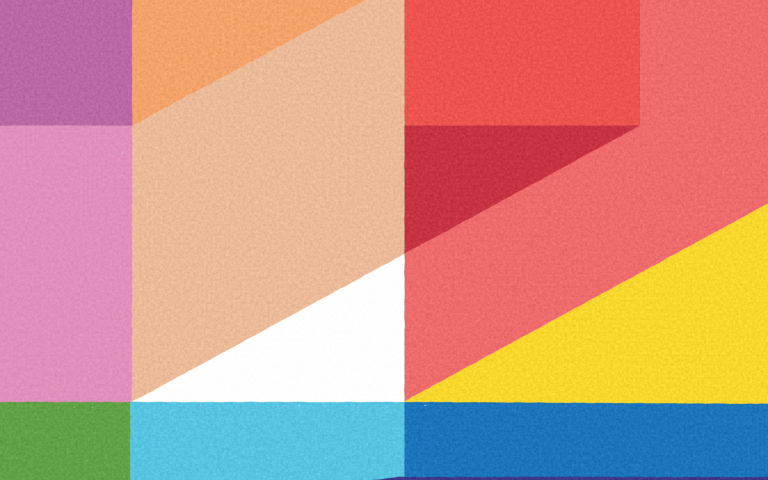
This background is drawn by a WebGL 1 fragment shader. Its source:

```glsl
precision highp float;

uniform vec2 u_resolution;

const vec3 PURPLE = vec3(0.73, 0.41, 0.645);
const vec3 PINK = vec3(0.88, 0.56, 0.735);
const vec3 GREEN = vec3(0.375, 0.635, 0.27);
const vec3 ORANGE = vec3(0.95, 0.635, 0.415);
const vec3 TAN = vec3(0.92, 0.73, 0.60);
const vec3 WHITE = vec3(0.995);
const vec3 RED = vec3(0.93, 0.33, 0.31);
const vec3 CRIMSON = vec3(0.78, 0.20, 0.26);
const vec3 CORAL = vec3(0.93, 0.42, 0.42);
const vec3 YELLOW = vec3(0.97, 0.845, 0.17);
const vec3 CYAN = vec3(0.34, 0.77, 0.88);
const vec3 BLUE = vec3(0.11, 0.46, 0.735);
const vec3 NAVY = vec3(0.24, 0.22, 0.55);

// Grid lines in units of canvas height
const float LEFT_X = 0.275;
const float MIDDLE_X = 0.8427;
const float RIGHT_X = 1.3323;
const float LOWER_Y = 0.1625;
const float UPPER_Y = 0.7385;
const float SLOPE = 0.544;

float hash(vec2 cell) {
  return fract(sin(dot(cell, vec2(127.1, 311.7))) * 43758.54);
}

vec2 gradient(vec2 cell) {
  float angle = 6.28318 * hash(cell);
  return vec2(cos(angle), sin(angle));
}

float gradientNoise(vec2 p) {
  vec2 i = floor(p);
  vec2 f = p - i;
  vec2 u = f * f * f * (f * (f * 6.0 - 15.0) + 10.0);
  vec2 e = vec2(0.0, 1.0);
  float low = mix(dot(gradient(i), f),
                  dot(gradient(i + e.yx), f - e.yx), u.x);
  float high = mix(dot(gradient(i + e.xy), f - e.xy),
                   dot(gradient(i + e.yy), f - e.yy), u.x);
  return mix(low, high, u.y);
}

float cover(float signedDistance, float blur) {
  return smoothstep(-blur, blur, signedDistance);
}

// Positive above the slanted line through start
float aboveSlant(vec2 p, vec2 start, float slope) {
  return (p.y - start.y - slope * (p.x - start.x)) / sqrt(1.0 + slope * slope);
}

vec3 leftColumn(vec2 p, float blur) {
  vec3 color = mix(PINK, PURPLE, cover(p.y - UPPER_Y, blur));
  return mix(GREEN, color, cover(p.y - LOWER_Y, blur));
}

vec3 middleColumn(vec2 p, float blur) {
  float whiteEdge = aboveSlant(p, vec2(LEFT_X, LOWER_Y), SLOPE);
  float orangeEdge = aboveSlant(p, vec2(LEFT_X, UPPER_Y), 0.537);
  vec3 color = mix(WHITE, TAN, cover(whiteEdge, blur));
  color = mix(color, ORANGE, cover(orangeEdge, blur));
  return mix(CYAN, color, cover(p.y - LOWER_Y, blur));
}

vec3 rightColumn(vec2 p, float blur) {
  float yellowEdge = aboveSlant(p, vec2(MIDDLE_X, LOWER_Y + 0.002), SLOPE);
  float crimsonEdge = aboveSlant(p, vec2(LEFT_X, LOWER_Y), SLOPE);
  float block = cover(RIGHT_X - p.x, blur);
  vec3 color = mix(YELLOW, CORAL, cover(yellowEdge, blur));
  color = mix(color, CRIMSON, cover(crimsonEdge, blur) * block);
  color = mix(color, RED, cover(p.y - UPPER_Y, blur) * block);
  float floorY = LOWER_Y - 0.005 * (p.x - MIDDLE_X);
  return mix(BLUE, color, cover(p.y - floorY, blur));
}

// Sparse worn dots inside a band centred on the line
float specks(vec2 p, float offset, float halfWidth) {
  float dots = smoothstep(0.40, 0.55, gradientNoise(p * 190.0 + 31.0));
  return dots * (1.0 - smoothstep(0.3, 1.0, abs(offset) / halfWidth));
}

void main() {
  vec2 p = gl_FragCoord.xy / u_resolution.y;
  float blur = 0.8 / u_resolution.y;

  // Slightly rough hand-cut edges
  vec2 wobble = vec2(gradientNoise(p * 45.0), gradientNoise(p * 45.0 + 17.0));
  vec2 q = p + 0.0014 * wobble;

  vec3 color = leftColumn(q, blur);
  float leftEdge = LEFT_X - 0.004 * (1.0 - cover(p.y - LOWER_Y, blur));
  color = mix(color, middleColumn(q, blur), cover(q.x - leftEdge, blur));
  color = mix(color, rightColumn(q, blur), cover(q.x - MIDDLE_X, blur));

  // Thin strip rising from the bottom edge
  float stripTop = 0.0065 * smoothstep(0.77, 0.84, p.x);
  color = mix(color, NAVY, cover(stripTop - q.y, blur) * step(0.77, p.x));

  // Worn ink beside the seams
  float columnWear = specks(p, p.x - 0.253, 0.004)
    * step(0.33, p.y) * step(p.y, 0.70);
  float rowWear = specks(p, p.y - 0.154, 0.005)
    * step(0.12, p.x) * step(p.x, 0.92);
  color = mix(color, WHITE, 0.6 * max(columnWear, rowWear));

  // Paper grain, weaker on bare white
  float grain = gradientNoise(p * 210.0) + 0.6 * gradientNoise(p * 115.0 + 9.0);
  float ink = 1.0 - 0.8 * smoothstep(0.6, 0.95, min(color.r, color.b));
  color += 0.055 * grain * ink;

  gl_FragColor = vec4(clamp(color, 0.0, 1.0), 1.0);
}
```
